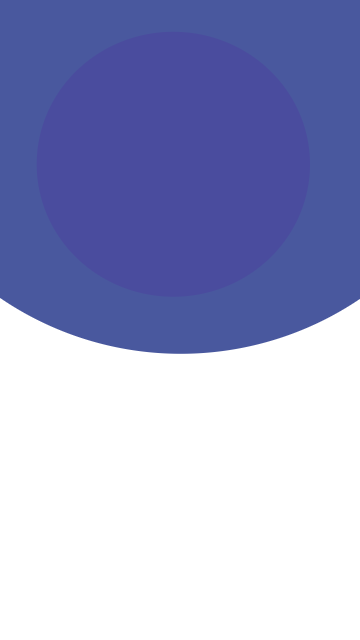
This background is drawn by a Shadertoy shader. Its source:

```glsl
// Draws a white page with a large blue dome hanging from the top and a violet disc inside it.

// Approximate signed distance to an axis-aligned ellipse, negative inside.
float ellipseDistance(vec2 point, vec2 center, vec2 radii) {
    vec2 q = (point - center) / radii;
    float k = length(q);
    return k * (k - 1.0) / max(length(q / radii), 1e-4);
}

// Coverage of a shape, softened over one pixel.
float coverage(float dist, float pixel) {
    return clamp(0.5 - dist / pixel, 0.0, 1.0);
}

void mainImage(out vec4 fragColor, in vec2 fragCoord) {
    // Canvas width is one unit.
    float pixel = 1.0 / iResolution.x;
    vec2 point = fragCoord * pixel;

    // White page
    vec3 color = vec3(1.0);

    // Blue dome, cut off by the top and sides
    float dome = length(point - vec2(0.502, 1.684)) - 0.889;
    color = mix(color, vec3(0.286, 0.345, 0.620), coverage(dome, pixel));

    // Violet disc, slightly wider than tall
    float disc = ellipseDistance(point, vec2(0.4815, 1.3215), vec2(0.3796, 0.368));
    color = mix(color, vec3(0.290, 0.298, 0.620), coverage(disc, pixel));

    fragColor = vec4(color, 1.0);
}
```
